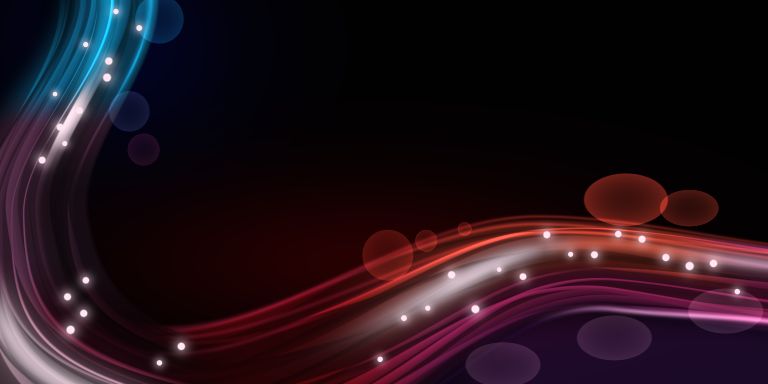
Give the GLSL for this background, as a Shadertoy shader.

```glsl
const vec3 SKY = vec3(0.09, 0.6, 0.84);
const vec3 MAUVE = vec3(0.5, 0.27, 0.43);
const vec3 PINK = vec3(0.95, 0.7, 0.82);
const vec3 WHITE_PINK = vec3(1.0, 0.9, 0.95);
const vec3 WINE = vec3(0.36, 0.07, 0.17);
const vec3 DEEP_RED = vec3(0.42, 0.03, 0.05);
const vec3 EMBER = vec3(0.78, 0.23, 0.17);
const vec3 MAGENTA = vec3(0.55, 0.12, 0.32);
const vec3 VIOLET = vec3(0.13, 0.04, 0.2);
const float RIBBONS = 20.0;
const float SPARK_RADIUS = 0.012;

float vary(float n) { return fract(sin(n * 12.99 + 1.7) * 437.58); }

float bell(float x, float center, float width) {
  float e = (x - center) / width;
  return exp(-e * e);
}
// Inner and outer x of the falling bundle at depth d
vec2 leftEdges(float d) {
  float lean = smoothstep(0.0, 0.56, d);
  return vec2(0.16 - 0.22 * lean + 0.14 * exp(9.0 * (d - 1.0)),
              0.41 - 0.2 * lean + 0.24 * exp(9.0 * (d - 0.86)));
}
// Upper depth and thickness of the rising bundle at x
vec2 rightEdges(float x) {
  float top = 0.85 - 0.28 * smoothstep(0.4, 1.4, x) + 0.08 * smoothstep(1.4, 2.2, x);
  return vec2(top - 0.06 * exp(-12.0 * (x - 0.25)),
              0.24 + 0.22 * (1.0 - smoothstep(0.9, 1.6, x)));
}
// Crisp strip that thins out toward one side
float ribbon(float s, float center, float w, float soft) {
  float e = s - center;
  float body = smoothstep(-w - soft, -w + soft, e) * (1.0 - smoothstep(w - soft, w + soft, e));
  return body * (0.7 - 0.3 * e / w);
}
// Overlapping ribbons: s runs across the bundle, u along it
vec3 ribbons(vec3 col, vec3 tint, float s, float u, float mask, float seed) {
  float soft = 0.7 * fwidth(s) + 0.001;
  col = mix(col, tint * 0.42, 0.85 * mask);
  for (float i = 0.0; i < RIBBONS; i++) {
    float center = (i + 0.3) / RIBBONS + 0.07 * sin(3.5 * u + 2.3 * i);
    float w = (0.01 + 0.05 * vary(i + seed)) * (0.65 + 0.35 * sin(4.5 * u + 1.7 * i));
    float shade = 0.15 + 1.2 * vary(i + seed + 30.0);
    col = mix(col, tint * shade, 0.9 * mask * ribbon(s, center, w, soft));
  }
  return col;
}

vec3 leftBundle(vec3 col, vec2 q) {
  vec2 edges = leftEdges(q.y);
  float s = (q.x - edges.x) / (edges.y - edges.x);
  float mask = smoothstep(-0.4, 0.1, s) * (1.0 - smoothstep(0.98, 1.03, s));
  mask *= 1.0 - smoothstep(0.28, 0.6, q.x) * smoothstep(0.6, 0.8, q.y);

  vec3 tint = mix(SKY, MAUVE, smoothstep(0.22, 0.34, q.y));
  vec3 low = mix(PINK, WINE, smoothstep(0.15, 0.45, s));
  tint = mix(tint, low, smoothstep(0.66, 0.86, q.y));
  tint *= smoothstep(-0.2, 0.35, s + 1.2 * q.y);
  tint *= 1.0 - 0.55 * smoothstep(0.35, 0.8, s) * smoothstep(0.28, 0.5, q.y);
  // Highlights tint the ribbons, then a slim core shines over them
  float flash = bell(s, 0.58, 0.12) * bell(q.y, 0.31, 0.085);
  float foot = bell(s, 0.1, 0.11) * smoothstep(0.7, 0.88, q.y);
  tint = mix(tint, 1.15 * WHITE_PINK, min(flash + foot, 1.0));
  col = ribbons(col, tint, s, q.y, mask, 0.0);

  float blue = bell(s, 0.5, 0.12) + 0.8 * bell(s, 0.93, 0.035);
  col += vec3(0.03, 0.32, 0.4) * blue * mask * (1.0 - smoothstep(0.14, 0.3, q.y));
  float core = ribbon(s, 0.6, 0.07, 0.012) * bell(q.y, 0.31, 0.075);
  return mix(col, WHITE_PINK, mask * min(1.2 * core + 0.65 * foot * bell(s, 0.08, 0.07), 1.0));
}

vec3 rightBundle(vec3 col, vec2 q) {
  vec2 edges = rightEdges(q.x);
  float s = (q.y - edges.x) / edges.y;
  float mask = smoothstep(0.3, 0.7, q.x) * smoothstep(-0.01, 0.03, s);
  mask *= 1.0 - smoothstep(0.8, 1.1, s);

  vec3 tint = mix(EMBER, MAGENTA, max(smoothstep(1.7, 2.0, q.x), smoothstep(0.4, 0.6, s)));
  tint = mix(DEEP_RED, tint, smoothstep(0.8, 1.2, q.x));
  tint = mix(tint, VIOLET, smoothstep(0.7, 1.0, s) * smoothstep(0.9, 1.2, q.x));
  // Luminous crest, hot at the left and ember at the right
  float path = mix(0.37, 0.22, smoothstep(1.1, 1.7, q.x));
  vec3 crest = mix(WHITE_PINK, vec3(0.95, 0.4, 0.31), smoothstep(1.36, 1.55, q.x));
  crest = mix(crest, PINK, smoothstep(1.7, 1.95, q.x));
  float power = max(bell(q.x, 1.23, 0.22), 0.75 * smoothstep(1.3, 1.5, q.x));
  tint = mix(tint, 1.1 * crest, power * bell(s, path, 0.13));
  col = ribbons(col, tint, s, q.x, mask, 7.0);
  col = mix(col, crest, 0.75 * power * bell(s, path, 0.07));

  // Pale lower streak and fine outer threads
  float streak = bell(s, 0.93 - 0.1 * smoothstep(1.6, 2.0, q.x), 0.03);
  col += 0.6 * PINK * streak * smoothstep(1.35, 1.7, q.x);
  vec3 threadTint = 0.4 * mix(WINE, EMBER, smoothstep(0.8, 1.4, q.x));
  for (float i = 0.0; i < 4.0; i++) {
    float center = 0.05 * i + 0.025 * sin(3.0 * q.x + 2.0 * i);
    col += threadTint * bell(s, center, 0.006 + fwidth(s)) * smoothstep(0.25, 0.5, q.x);
  }
  return col;
}

float disc(vec2 q, vec2 center, vec2 radius) {
  float e = length((q - center) / radius);
  return (1.0 - smoothstep(0.95, 1.0, e)) * (0.5 + 0.5 * e * e);
}

float spark(vec2 q, vec2 center, float radius) {
  float r = length(q - center) / radius;
  return 1.0 - smoothstep(0.4, 1.0, r) + 0.4 * exp(-0.3 * r * r);
}

void mainImage(out vec4 fragColor, in vec2 fragCoord) {
  vec2 q = fragCoord / iResolution.y;
  q.y = 1.0 - q.y; // depth below the top edge

  // Dark ground with navy, red and violet glows
  vec3 col = vec3(0.008, 0.004, 0.006);
  col += vec3(0.0, 0.01, 0.13) * bell(q.x, 0.3, 0.32) * bell(q.y, 0.12, 0.28);
  col += vec3(0.14, 0.0, 0.0) * bell(q.x, 0.95, 0.6) * bell(q.y, 0.68, 0.2);
  col += 0.75 * VIOLET * smoothstep(1.0, 1.35, q.x) * smoothstep(0.72, 0.9, q.y);
  col = leftBundle(rightBundle(col, q), q);

  // Translucent discs beside the flow
  for (float i = 0.0; i < 3.0; i++) {
    vec2 cool = vec2(0.37 + 0.045 * cos(2.4 * i), 0.05 + 0.24 * sqrt(i));
    col += 0.25 * mix(SKY, MAGENTA, 0.45 * i) * disc(q, cool, vec2(0.065 - 0.011 * i));
    float x = 1.01 + 0.1 * i;
    col += 0.28 * EMBER * disc(q, vec2(x, rightEdges(x).x), vec2(0.068 / (1.0 + 1.3 * i)));
    col += 0.15 * PINK * disc(q, vec2(1.31 + 0.29 * i, 0.95 - 0.07 * i), vec2(0.1, 0.06));
  }
  for (float i = 0.0; i < 2.0; i++) {
    vec2 warm = vec2(1.63 + 0.165 * i, 0.52 + 0.022 * i);
    col += (0.55 - 0.15 * i) * EMBER * disc(q, warm, vec2(0.112, 0.07) * (1.0 - 0.3 * i));
  }
  // Sparkles scattered along both bundles
  float light = 0.0;
  for (float i = 0.0; i < 16.0; i++) {
    float size = SPARK_RADIUS * (0.6 + 0.6 * vary(i + 80.0));
    float d = 0.03 + 0.043 * i + 0.27 * step(10.0, i);
    vec2 span = leftEdges(d);
    light += spark(q, vec2(mix(span.x, span.y, 0.2 + 0.7 * vary(i + 11.0)), d), size);
    float x = 0.99 + 0.062 * i;
    vec2 rise = rightEdges(x);
    light += spark(q, vec2(x, rise.x + rise.y * mix(0.1, 0.65, vary(i + 21.0))), size);
  }
  col = mix(col, WHITE_PINK, min(light, 1.0));
  fragColor = vec4(clamp(col, 0.0, 1.0), 1.0);
}
```
